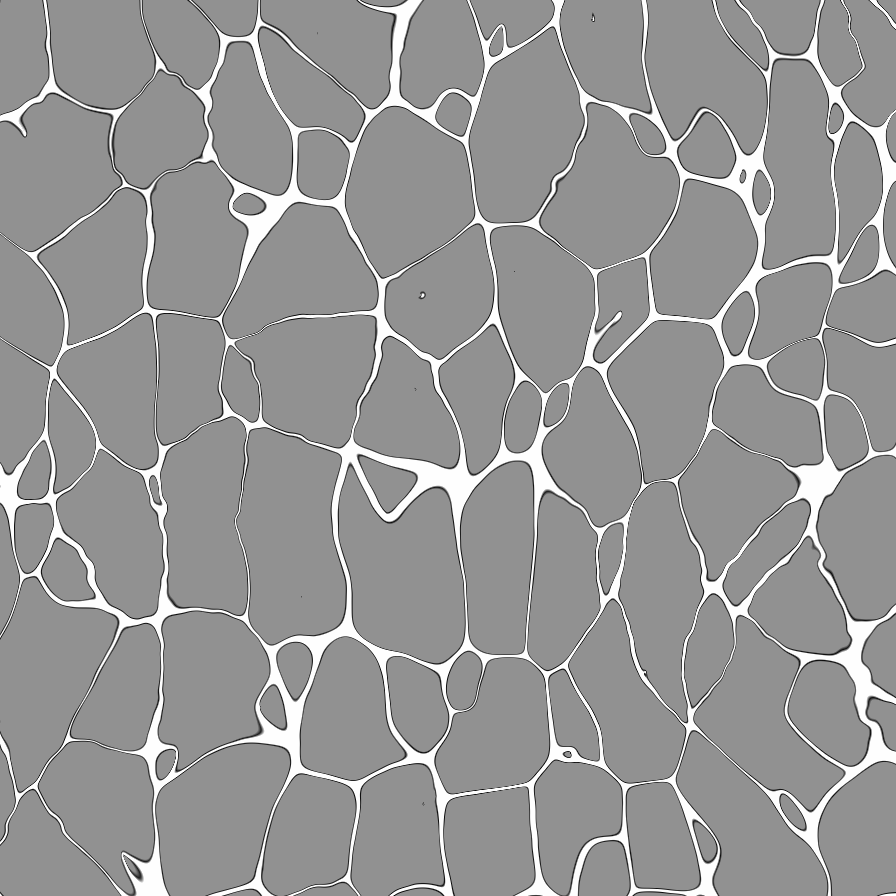
This pattern is drawn by a Shadertoy shader. Its source:

```glsl
// Grey mineral grains split by thin white veins with fine dark rims.
// Grains are cells of a warped, additively weighted Voronoi diagram; a soft
// minimum of the border distances rounds corners and widens the junctions.

vec2 hash2(vec2 cell) {
    uvec2 v = uvec2(ivec2(cell) + 4096) * 1664525u + 1013904223u;
    v.x += v.y * 1664525u;
    v.y += v.x * 1664525u;
    v ^= v >> 16u;
    v.x += v.y * 1664525u;
    v.y += v.x * 1664525u;
    v ^= v >> 16u;
    return vec2(v & 65535u) / 65535.0;
}

// Two independent channels of smooth value noise, 0 to 1
vec2 noise2(vec2 p) {
    vec2 i = floor(p), f = p - i;
    f = f * f * f * (f * (f * 6.0 - 15.0) + 10.0);
    return mix(mix(hash2(i), hash2(i + vec2(1, 0)), f.x),
               mix(hash2(i + vec2(0, 1)), hash2(i + vec2(1, 1)), f.x), f.y);
}

// Seed position (xy) and weight (z); kind 0 is a large grain, kind 1 a small
// one that only survives in the gaps where large grains meet
vec3 grainSeed(vec2 cell, float kind) {
    vec2 id = cell + 97.0 * kind;
    vec2 position = cell + 0.5 + 0.86 * (hash2(id) - 0.5);
    float chance = hash2(id + 311.0).x;
    float weight = kind < 0.5 ? mix(0.05, 0.42, chance) : mix(-0.2, 0.04, chance);
    return vec3(position, weight);
}

// Distance from p to the border of its grain, in canvas units
float borderDistance(vec2 p, float rounding) {
    vec2 density = vec2(10.0, 6.6);
    vec2 q = p * density, home = floor(q);

    // Nearest weighted seed
    float nearest = 1e3;
    vec3 owner = vec3(0.0);
    for (int k = 0; k < 50; k++) {
        int n = k / 2;
        vec3 seed = grainSeed(home + vec2(n % 5 - 2, n / 5 - 2), float(k % 2));
        float d = length(q - seed.xy) - seed.z;
        if (d < nearest) {
            nearest = d;
            owner = seed;
        }
    }

    // Soft minimum of the distances to every neighbouring border
    vec2 ownDir = normalize(q - owner.xy + 1e-5);
    float sum = 1e-20;
    for (int k = 0; k < 50; k++) {
        int n = k / 2;
        vec3 seed = grainSeed(home + vec2(n % 5 - 2, n / 5 - 2), float(k % 2));
        if (distance(seed.xy, owner.xy) < 1e-4) continue;
        vec2 away = q - seed.xy;
        float gap = length(away) - seed.z - nearest;
        float slope = length(density * (normalize(away + 1e-5) - ownDir));
        sum += exp(-gap / (max(slope, 1.2) * rounding));
    }
    return -rounding * log(sum);
}

void mainImage(out vec4 fragColor, in vec2 fragCoord) {
    float pixel = 1.0 / iResolution.y;
    vec2 p = fragCoord * pixel;

    // Broad bends, wavy edges and patches of fine jagged edge
    float jagged = smoothstep(0.45, 0.8, noise2(p * 9.0 + 40.0).x);
    vec2 warped = p + 0.085 * (noise2(p * 3.7 + 7.0) - 0.5)
                    + 0.024 * (noise2(p * 12.0 + 19.0) - 0.5)
                    + (0.001 + 0.006 * jagged) * (noise2(p * 60.0) - 0.5);

    // Vein width, corner rounding and rim weight drift over the canvas
    vec2 drift = noise2(p * 11.0 + 83.0);
    float halfWidth = 0.0006 + 0.0034 * drift.x * drift.x;
    float rounding = mix(0.0025, 0.0085, drift.y * drift.y);
    float rimWidth = mix(0.0006, 0.0013, noise2(p * 45.0 + 5.0).x);

    float border = borderDistance(warped, rounding);
    float vein = clamp((halfWidth - border) / pixel + 0.5, 0.0, 1.0);
    float rim = clamp((halfWidth + rimWidth - border) / pixel + 0.5, 0.0, 1.0);

    vec3 grainGrey = vec3(0.569), rimInk = vec3(0.06), veinWhite = vec3(0.995);
    vec3 color = mix(mix(grainGrey, rimInk, rim), veinWhite, 0.0);
    color = grainGrey * (1.0 - rim) + rimInk * (rim - vein) + veinWhite * vein;
    fragColor = vec4(color, 1.0);
}
```
